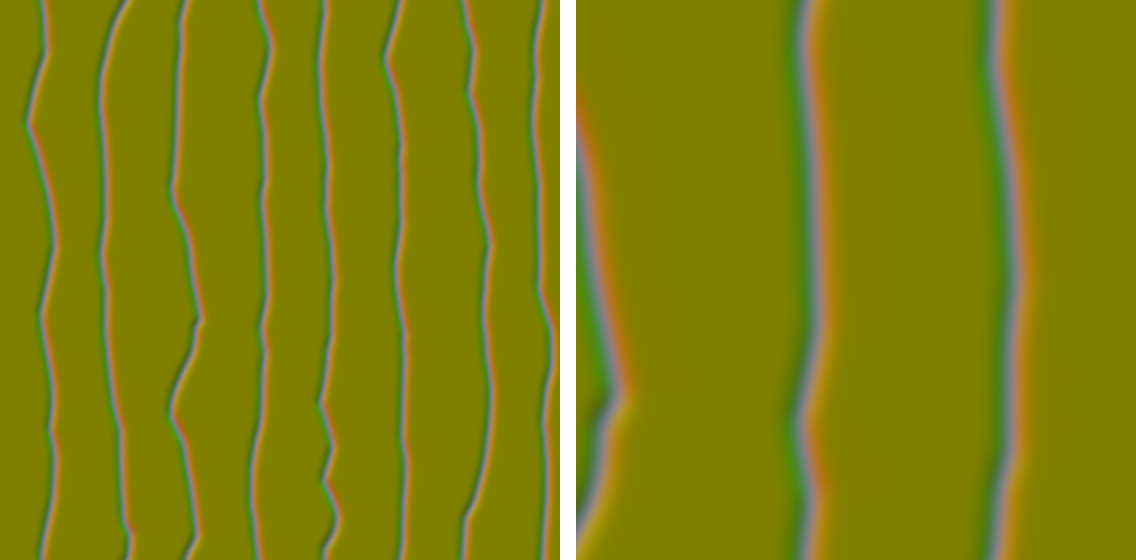
Left: the whole. Right: its middle third, enlarged.
Give the GLSL for this texture map, as a Shadertoy shader.

```glsl
// Eight wandering vertical grooves drawn as a tilt map on flat olive.
#define LINES 8
#define FIRST_X 0.076
#define PITCH 0.1285
#define BEND_CELLS 6.0
#define BEND_SIZE 0.031
#define KINK_CELLS 15.0
#define KINK_SIZE 0.012
#define TILT_WIDTH 0.0064
#define CORE_WIDTH 0.0043
#define TILT_GAIN 0.205
#define CORE_GAIN 0.50
#define BASE vec3(0.5, 0.5, 0.0)

const float ROOT_TWO_PI = 2.5066;

float hash(vec2 p) {
    return fract(sin(dot(p, vec2(127.1, 311.7))) * 43758.5453);
}

// Height of node k inside its cell, in cells.
float nodeHeight(float k, float cells, float seed) {
    return k + 0.7 * hash(vec2(mod(k, cells), seed));
}

// Sideways shift of node k, from -1 to 1.
float nodeShift(float k, float cells, float seed) {
    return 2.0 * hash(vec2(mod(k, cells) + 0.37, seed + 5.3)) - 1.0;
}

// Unevenly spaced nodes joined by bowed segments; repeats over y = 0..1.
float wander(float y, float cells, float seed) {
    float p = y * cells;
    float k = floor(p);
    if (p < nodeHeight(k, cells, seed)) k -= 1.0;
    float a = nodeHeight(k, cells, seed);
    float b = nodeHeight(k + 1.0, cells, seed);
    float t = (p - a) / (b - a);
    float bow = 2.0 * hash(vec2(mod(k, cells) + 0.71, seed + 9.1)) - 1.0;
    t += bow * t * (1.0 - t);
    return mix(nodeShift(k, cells, seed), nodeShift(k + 1.0, cells, seed), t);
}

float lineX(float y, float id) {
    float rough = mix(0.4, 1.3, hash(vec2(id, 3.7)));
    return FIRST_X + PITCH * id
         + BEND_SIZE * wander(y, BEND_CELLS, id + 2.0)
         + KINK_SIZE * rough * wander(y, KINK_CELLS, id + 31.0);
}

// Sums soft dabs along one line: xy = tilt away from it, z = core strength.
vec3 groove(vec2 uv, float id) {
    float stepY = 0.6 * TILT_WIDTH;
    vec3 sum = vec3(0.0);
    vec2 from = vec2(lineX(uv.y - 5.5 * stepY, id), uv.y - 5.5 * stepY);
    for (int j = 0; j < 11; j++) {
        float y = from.y + stepY;
        vec2 to = vec2(lineX(y, id), y);
        vec2 away = uv - 0.5 * (from + to);
        float span = length(to - from);
        float r2 = dot(away, away);
        float tilt = exp(0.5 - 0.5 * r2 / (TILT_WIDTH * TILT_WIDTH));
        float core = exp(-0.5 * r2 / (CORE_WIDTH * CORE_WIDTH));
        sum.xy += away / TILT_WIDTH * tilt * span / (TILT_WIDTH * ROOT_TWO_PI);
        sum.z += core * span / (CORE_WIDTH * ROOT_TWO_PI);
        from = to;
    }
    return sum;
}

void mainImage(out vec4 fragColor, in vec2 fragCoord) {
    vec2 uv = fragCoord / iResolution.xy;
    vec3 relief = vec3(0.0);
    for (int i = 0; i < LINES; i++) {
        float id = float(i);
        // Lines too far away to reach this point are skipped.
        if (abs(uv.x - FIRST_X - PITCH * id) < 0.55 * PITCH)
            relief += groove(uv, id);
    }
    // Red leans right, green leans down, blue marks the core.
    vec3 color = BASE + relief * vec3(TILT_GAIN, -TILT_GAIN, CORE_GAIN);
    fragColor = vec4(clamp(color, 0.0, 1.0), 1.0);
}
```
